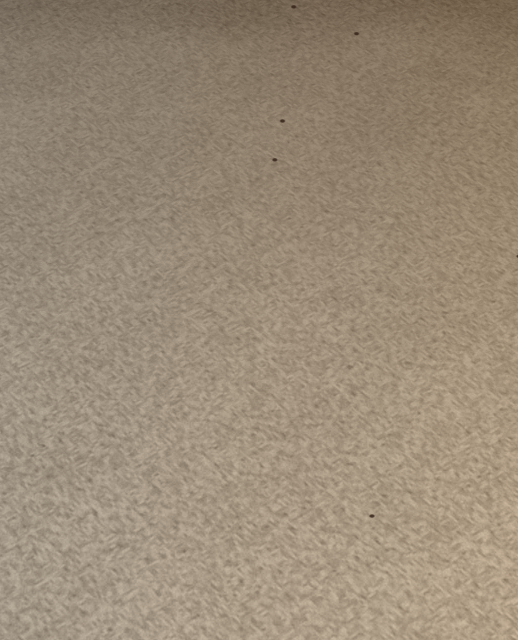
Reproduce this texture procedurally as a Shadertoy shader.

```glsl
// Beige cut-pile carpet seen at a shallow angle: slanted rows of small pits
// and short fibres shrink into the distance, under soft uneven room light.
// Jittered cells make the pits, stretched value noise makes the fibres.

const vec3  DARK_PILE    = vec3(0.44, 0.38, 0.31);
const vec3  LIGHT_PILE   = vec3(0.67, 0.61, 0.53);
const vec3  COOL_TINT    = vec3(-0.014, 0.000, 0.016);
const vec3  SPECK_COLOUR = vec3(0.21, 0.14, 0.10);
const float PERSPECTIVE  = 0.30;   // shrinkage towards the top
const float ROW_ANGLE    = 0.66;   // direction of the pit rows
const vec2  PIT_SPACING  = vec2(0.021, 0.025);
const vec2  PIT_RADIUS   = vec2(0.0056, 0.0027);
const float PIT_DEPTH    = 0.40;
const float FIBRE_SIZE   = 0.0043;
const float FIBRE_AMOUNT = 0.62;
const float GRAIN_AMOUNT = 0.22;
const float MOTTLE       = 0.20;
const float SPECK_CELL   = 0.13;
const float SPECK_CHANCE = 0.07;

float hash(vec2 p) {
    vec3 q = fract(p.xyx * vec3(0.1031, 0.1030, 0.0973));
    q += dot(q, q.yzx + 33.33);
    return fract((q.x + q.y) * q.z);
}

vec2 hash2(vec2 p) {
    return vec2(hash(p), hash(p + 71.7));
}

float noise(vec2 p) {
    vec2 i = floor(p), f = fract(p);
    f = f * f * (3.0 - 2.0 * f);
    return mix(mix(hash(i), hash(i + vec2(1, 0)), f.x),
               mix(hash(i + vec2(0, 1)), hash(i + vec2(1, 1)), f.x), f.y);
}

float fbm(vec2 p) {
    float sum = 0.0, weight = 0.5;
    for (int i = 0; i < 4; i++) {
        sum += weight * noise(p);
        p = p * 2.03 + 17.3;
        weight *= 0.5;
    }
    return sum;
}

// Coordinates along and across a direction
vec2 turn(vec2 p, float angle) {
    float c = cos(angle), s = sin(angle);
    return vec2(c * p.x + s * p.y, c * p.y - s * p.x);
}

// Dark slanted dashes scattered along diagonal rows
float pits(vec2 p) {
    vec2 grid = turn(p, ROW_ANGLE) / PIT_SPACING;
    vec2 cell = floor(grid);
    float shade = 0.0;
    for (int y = -1; y <= 1; y++)
    for (int x = -1; x <= 1; x++) {
        vec2 id = cell + vec2(x, y);
        vec2 jitter = vec2(0.1, 0.22) + vec2(0.8, 0.56) * hash2(id);
        vec2 d = turn((grid - id - jitter) * PIT_SPACING, -ROW_ANGLE);
        d = turn(d, -0.55 + 1.1 * (hash(id + 5.3) - 0.5)) / PIT_RADIUS;
        shade += (0.25 + 0.75 * hash(id + 9.1)) * exp(-dot(d, d));
    }
    return shade;
}

// Short tufts leaning one of two ways, patch by patch
float fibres(vec2 p) {
    vec2 stretch = vec2(0.5, 1.0) / FIBRE_SIZE;
    float falling = noise(turn(p, -0.75) * stretch + 300.0);
    float rising = noise(turn(p, 0.55) * stretch + 500.0);
    return mix(falling, rising, smoothstep(0.4, 0.75, noise(p * 65.0 + 40.0))) - 0.5;
}

// Rare crumbs on the pile
float specks(vec2 p) {
    vec2 id = floor(p / SPECK_CELL);
    vec2 d = p - (id + 0.2 + 0.6 * hash2(id + 23.0)) * SPECK_CELL;
    float present = step(hash(id + 61.0), SPECK_CHANCE);
    return present * (1.0 - smoothstep(0.0015, 0.0045, length(d * vec2(0.8, 1.2))));
}

// Room light: bright near the viewer, dim at the far edge and far right
float roomLight(vec2 p) {
    float light = 0.97 - 0.70 * pow(p.y, 1.6);
    light -= 0.22 * smoothstep(0.91, 1.01, p.y + 0.03 * (noise(p * 5.0) - 0.5));
    light += 0.16 * (p.x - 0.4) * (1.0 - 2.0 * p.y);
    return light;
}

void mainImage(out vec4 fragColor, in vec2 fragCoord) {
    vec2 p = fragCoord / iResolution.y;
    vec2 ground = (p - vec2(0.4, 0.0)) / (1.0 - PERSPECTIVE * p.y) + 3.0;

    // Texture contrast fades with distance
    float nearness = mix(1.1, 0.6, smoothstep(0.1, 1.0, p.y));
    float texture_ = FIBRE_AMOUNT * fibres(ground)
                   + GRAIN_AMOUNT * (noise(ground * 420.0) - 0.5)
                   - PIT_DEPTH * (pits(ground) - 0.14);

    float tone = roomLight(p) + nearness * texture_;
    tone += MOTTLE * (fbm(turn(ground, 0.4) * vec2(5.0, 9.0)) - 0.47);

    // Cool daylight on the left, warm lamp light on the right
    vec3 colour = mix(DARK_PILE, LIGHT_PILE, tone);
    colour += COOL_TINT * (1.0 - 2.5 * p.x);
    colour = mix(colour, SPECK_COLOUR, 0.85 * specks(p));
    fragColor = vec4(clamp(colour, 0.0, 1.0), 1.0);
}
```
